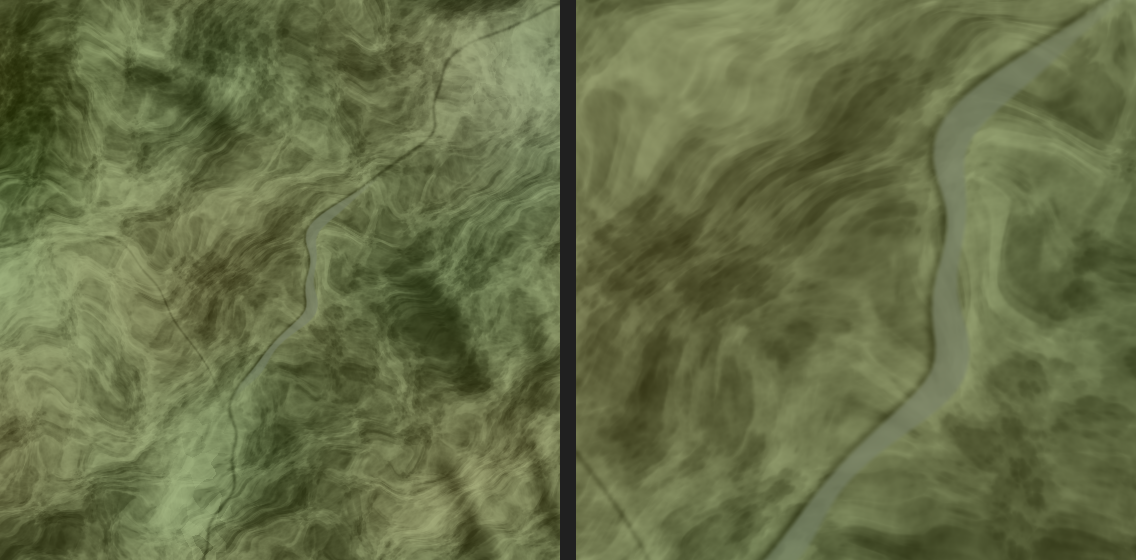
Left: the whole. Right: its middle third, enlarged.
Give the GLSL for this texture, as a Shadertoy shader.

```glsl
// Hazy aerial view of olive highlands: eroded hills, shaded canyons and a winding river.

const vec3 DEEP_OLIVE = vec3(0.18, 0.20, 0.075);
const vec3 PALE_SAGE = vec3(0.62, 0.67, 0.475);
const vec3 WATER = vec3(0.46, 0.50, 0.39);

vec2 hash2(vec2 p) {
    return fract(sin(vec2(dot(p, vec2(127.1, 311.7)), dot(p, vec2(269.5, 183.3)))) * 43758.5);
}

// Cellular noise: x = distance to the nearest seed, y = random value of its cell
vec2 cells(vec2 p) {
    vec2 base = floor(p), best = vec2(9.0, 0.0);
    for (int j = -1; j <= 1; j++)
    for (int i = -1; i <= 1; i++) {
        vec2 id = base + vec2(i, j);
        vec2 seed = hash2(id);
        float d = length(id + seed - p);
        if (d < best.x) best = vec2(d, fract(seed.x * 7.3 + seed.y * 3.1));
    }
    return best;
}

// Layered sines that bend the plane into flowing folds
vec2 warp(vec2 p, float freq, float amount) {
    vec2 offset = vec2(0.0);
    for (int i = 0; i < 4; i++) {
        offset += amount * sin(freq * (p.yx + offset.yx) + vec2(1.3, 4.1) * float(i + 1));
        p = mat2(0.8, 0.6, -0.6, 0.8) * p;
        freq *= 1.8;
        amount *= 0.55;
    }
    return offset;
}

// Layered cellular height, centred near zero
float terrain(vec2 p, int layers) {
    float height = 0.0, amp = 0.5;
    for (int i = 0; i < layers; i++) {
        height += amp * (cells(p).x - 0.45);
        p = mat2(0.8, 0.6, -0.6, 0.8) * p * 2.1 + 3.7;
        amp *= 0.58;
    }
    return height;
}

float blob(vec2 p, vec2 centre, vec2 radius) {
    vec2 d = (p - centre) / radius;
    return exp(-dot(d, d));
}

// Soft line of the given width at signed distance d
float band(float d, float width) {
    return exp(-d * d / (width * width));
}

// Shadowed valley: crisp on one flank, soft on the other, with a lit rim
float canyon(vec2 p, vec2 a, vec2 b, float width) {
    vec2 ab = b - a, ap = p - a;
    float along = clamp(dot(ap, ab) / dot(ab, ab), 0.0, 1.0);
    float d = length(ap - ab * along) / width;
    float side = (ab.x * ap.y - ab.y * ap.x) / (length(ab) * width);
    float falloff = mix(0.8, 2.6, smoothstep(-0.4, 0.4, side));
    return 0.35 * band(d - 1.3, 0.4) * smoothstep(0.0, 1.0, side) - exp(-falloff * d * d);
}

float riverX(float y) {
    return 0.385 + 0.6 * pow(max(y, 0.0), 1.9)
         + (0.015 + 0.04 * y) * sin(21.0 * (y - 0.365)) + 0.006 * sin(61.0 * y);
}

// Signed distance to the river's centre line
float riverDistance(vec2 p) {
    float slope = (riverX(p.y + 0.005) - riverX(p.y - 0.005)) / 0.01;
    return (p.x - riverX(p.y)) / sqrt(1.0 + slope * slope);
}

// Broad light and dark regions
float regions(vec2 p) {
    float t = 0.50;
    t -= 0.42 * blob(p, vec2(0.03, 0.78), vec2(0.15, 0.18));
    t += 0.27 * blob(p, vec2(0.17, 0.64), vec2(0.20, 0.08));
    t += 0.25 * blob(p, vec2(0.04, 0.40), vec2(0.22, 0.14));
    t += 0.18 * blob(p, vec2(0.20, 0.95), vec2(0.07, 0.07));
    t += 0.22 * blob(p, vec2(0.92, 0.84), vec2(0.15, 0.13));
    t += 0.26 * blob(p, vec2(0.35, 0.10), vec2(0.06, 0.20));
    t += 0.16 * blob(p, vec2(0.78, 0.08), vec2(0.10, 0.12));
    t -= 0.12 * blob(p, vec2(0.38, 0.54), vec2(0.13, 0.12));
    t -= 0.16 * blob(p, vec2(0.67, 0.40), vec2(0.15, 0.20));
    t -= 0.18 * blob(p, vec2(0.51, 0.12), vec2(0.09, 0.16));
    t -= 0.26 * blob(p, vec2(0.48, 0.95), vec2(0.20, 0.08));
    t -= 0.34 * blob(p, vec2(0.83, 1.00), vec2(0.11, 0.05));
    t -= 0.30 * blob(p, vec2(0.02, 0.00), vec2(0.18, 0.07));
    return t;
}

void mainImage(out vec4 fragColor, in vec2 fragCoord) {
    vec2 p = fragCoord / iResolution.xy;
    vec2 bent = p + warp(p, 9.0, 0.022);
    vec2 folded = p + warp(p, 13.0, 0.035);

    // Eroded ground, stretched into slanting streaks and lit from the upper left
    vec2 streak = mat2(0.9, -0.42, 0.42, 0.9) * folded * vec2(5.0, 8.0);
    float height = terrain(streak, 5);
    float slope = height - terrain(streak + vec2(-0.06, 0.08), 5);
    float grain = terrain(bent * vec2(38.0, 46.0), 3);
    float strata = sin(60.0 * height + 9.0 * folded.x);
    float tone = regions(bent) + 0.60 * height + 0.70 * slope + 0.22 * grain + 0.022 * strata;

    // Canyons
    tone += 0.32 * canyon(bent, vec2(0.23, 0.89), vec2(0.40, 0.80), 0.030);
    tone += 0.27 * canyon(bent, vec2(0.74, 0.47), vec2(0.85, 0.29), 0.030);
    tone += 0.26 * canyon(bent, vec2(0.92, 0.45), vec2(0.96, 0.27), 0.024);
    tone += 0.32 * canyon(bent, vec2(0.81, 0.13), vec2(0.87, 0.01), 0.028);
    tone += 0.30 * canyon(bent, vec2(0.96, 0.21), vec2(1.02, 0.10), 0.024);

    // Woodland speckle and pale valley fields
    float woods = blob(bent, vec2(0.04, 0.78), vec2(0.16, 0.20));
    tone += 0.25 * woods * (cells(folded * 65.0).x - 0.45);
    float fields = blob(p, vec2(0.36, 0.10), vec2(0.06, 0.16)) + 0.5 * blob(p, vec2(0.88, 0.85), vec2(0.12, 0.10));
    tone += 0.26 * fields * (cells(bent * vec2(55.0, 42.0)).y - 0.45);

    // Tributary, a thin dark bed in a pale valley
    float bed = bent.y - 0.28 - 0.27 * (1.0 - smoothstep(0.20, 0.40, bent.x));
    float reach = 1.0 - smoothstep(0.36, 0.41, p.x);
    tone += reach * (0.10 * band(bed, 0.025) - 0.16 * band(bed, 0.005));

    // River: broad grey water midway, a thin dark channel at both ends
    float d = riverDistance(p + 0.25 * (bent - p));
    float broad = smoothstep(0.27, 0.36, p.y) * (1.0 - smoothstep(0.62, 0.70, p.y));
    float halfWidth = mix(0.002, 0.0075 + 0.0025 * sin(45.0 * p.y), broad);
    tone += 0.08 * band(d, 0.030) - 0.22 * band(d + halfWidth + 0.001, 0.0035);
    float water = broad * (1.0 - smoothstep(halfWidth - 0.002, halfWidth + 0.002, abs(d)));

    // Colour, with soft ends to the tone range and faint warm and cool drifts
    tone = 0.51 + 1.40 * (tone - 0.46);
    tone = 0.5 + 0.62 * tanh((tone - 0.5) / 0.62);
    vec3 color = mix(DEEP_OLIVE, PALE_SAGE, tone);
    color = mix(color, WATER + 0.1 * height, 0.8 * water);
    color += 0.016 * sin(7.0 * folded.x + 2.0) * sin(9.0 * folded.y) * vec3(1.0, -0.5, -0.3);
    color += vec3(-0.02, 0.0, 0.03) * blob(p, vec2(0.95, 0.85), vec2(0.2));
    color -= vec3(0.03, 0.0, 0.03) * woods;
    fragColor = vec4(color, 1.0);
}
```
